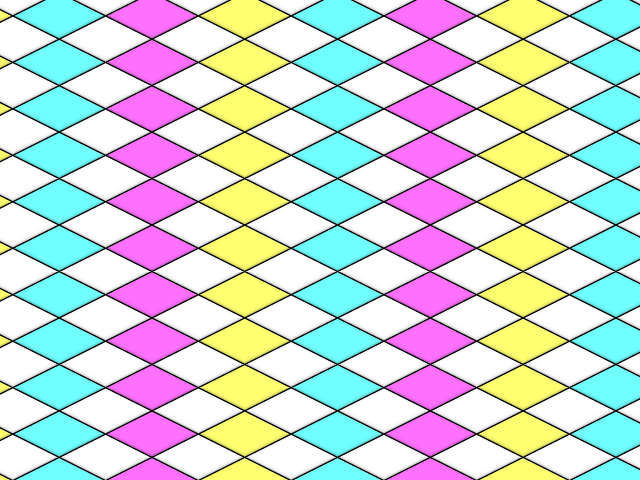
Write a Shadertoy shader that draws this pattern.

```glsl
// Columns of cyan, magenta and yellow diamonds on white, with thin black outlines and soft shading.

// Signed distance to a diamond with the given half width and half height.
float diamondDistance(vec2 p, vec2 halfSize) {
    vec2 q = abs(p) / halfSize;
    return (q.x + q.y - 1.0) * halfSize.x * halfSize.y / length(halfSize);
}

// Colours cycle through three columns.
vec3 columnColor(float column) {
    float hue = mod(column, 3.0);
    if (hue < 0.5) return vec3(0.44, 1.0, 1.0);
    if (hue < 1.5) return vec3(1.0, 0.44, 1.0);
    return vec3(1.0, 1.0, 0.44);
}

void mainImage(out vec4 fragColor, in vec2 fragCoord) {
    float pixel = 1.0 / iResolution.y;
    vec2 p = fragCoord * pixel;

    // Grid of touching diamonds
    vec2 cell = vec2(0.1933, 0.0968);
    vec2 grid = (p - vec2(0.1233, -0.0013)) / cell;
    vec2 id = floor(grid + 0.5);
    vec2 local = (grid - id) * cell;
    float d = diamondDistance(local, 0.5 * cell);

    // Fill
    float inside = 1.0 - smoothstep(-0.5 * pixel, 0.5 * pixel, d);
    vec3 color = mix(vec3(1.0), columnColor(id.x), inside);

    // Soft shading, stronger above each line than below it
    float above = d * sign(local.y);
    float edge = max(abs(d) - 0.001, 0.0);
    float shade = above > 0.0 ? 0.42 * exp(-edge / 0.0022)
                              : 0.12 * exp(-edge / 0.0015);
    color *= 1.0 - shade;

    // Outline
    float line = 1.0 - smoothstep(-0.5 * pixel, 0.5 * pixel, abs(d) - 0.0013);
    color = mix(color, vec3(0.02), line);

    fragColor = vec4(color, 1.0);
}
```
